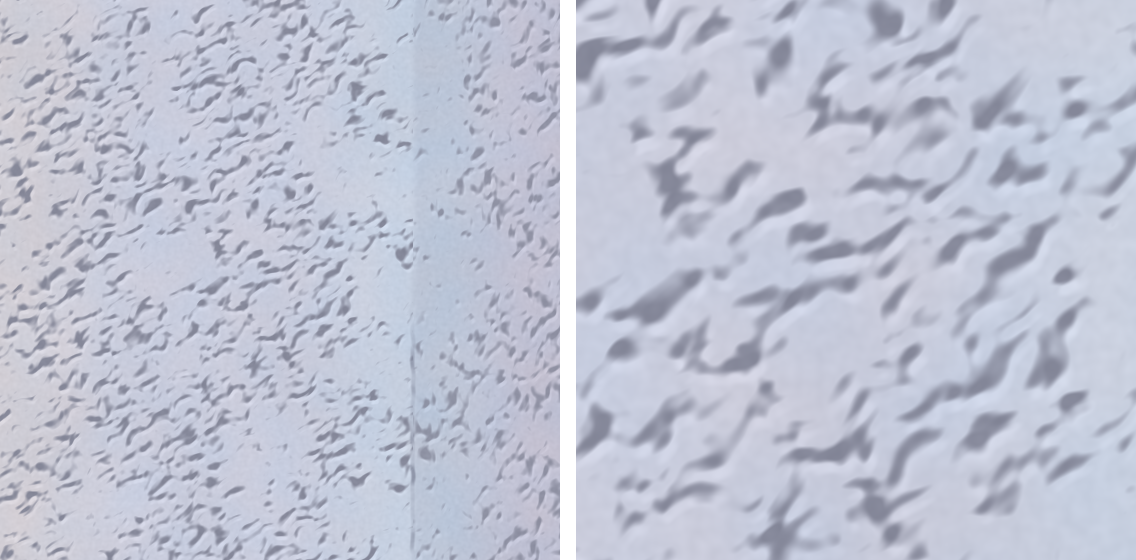
Left: the whole. Right: its middle third, enlarged.
Write a Shadertoy shader that draws this texture.

```glsl
// Rough pale stucco on two walls meeting at a vertical corner.
// Stretched, warped gradient noise makes slanted dark creases, a coarse noise
// clears smooth plaster patches, and a shifted copy adds lit crease edges.

const float CORNER = 0.737;

vec2 gradientAt(ivec2 cell) {
    uvec2 q = uvec2(cell + 4096);
    uint h = q.x * 1597334677u ^ q.y * 3812015801u;
    h = (h ^ (h >> 15u)) * 2246822519u;
    h ^= h >> 13u;
    float angle = float(h & 65535u) / 65536.0 * 6.28318;
    return vec2(cos(angle), sin(angle));
}

float gradientNoise(vec2 p) {
    vec2 cell = floor(p), f = p - cell;
    ivec2 i = ivec2(cell);
    vec2 u = f * f * f * (f * (f * 6.0 - 15.0) + 10.0);
    float a = dot(gradientAt(i), f);
    float b = dot(gradientAt(i + ivec2(1, 0)), f - vec2(1, 0));
    float c = dot(gradientAt(i + ivec2(0, 1)), f - vec2(0, 1));
    float d = dot(gradientAt(i + ivec2(1, 1)), f - vec2(1, 1));
    return mix(mix(a, b, u.x), mix(c, d, u.x), u.y);
}

vec2 rotate(vec2 p, float angle) {
    float c = cos(angle), s = sin(angle);
    return vec2(c * p.x + s * p.y, c * p.y - s * p.x);
}

// Crease depth, 0 on flat plaster to 1 in the darkest grooves
float creases(vec2 p, float roughness) {
    bool rightWall = p.x > CORNER;
    vec2 warp = vec2(gradientNoise(p * 24.0 + 31.0), gradientNoise(p * 24.0 + 67.0));
    vec2 q = rotate(p + 0.013 * warp, rightWall ? 0.85 : 0.47);
    float n = gradientNoise(q * (rightWall ? vec2(38, 66) : vec2(31, 70)));
    n += 0.5 * gradientNoise(rotate(q, 0.35) * vec2(62, 112) + 19.0);
    return smoothstep(0.0, 0.52, n + roughness);
}

// Negative where the plaster is smooth, near zero where it is rough
float roughnessAt(vec2 p) {
    float patches = gradientNoise(p * vec2(8, 6.5) + 5.0)
                  + 0.8 * gradientNoise(p * 16.0 + 43.0);
    float nearCorner = smoothstep(0.58, 0.70, p.x) * (1.0 - smoothstep(0.77, 0.89, p.x));
    float bias = 0.17 - 0.36 * nearCorner * (1.0 - 0.35 * smoothstep(0.5, 0.0, p.y));
    return 0.42 * (smoothstep(-0.30, 0.16, patches + bias) - 1.0) + 0.05;
}

// Broad wash of colour: warm at the far left, blue at the corner, lavender right
vec3 plasterTint(vec2 p) {
    vec3 tint = mix(vec3(0.815, 0.805, 0.835), vec3(0.785, 0.800, 0.865),
                    smoothstep(0.0, 0.28, p.x));
    tint = mix(tint, vec3(0.775, 0.815, 0.880), smoothstep(0.5, 0.72, p.x));
    vec3 rightTint = mix(vec3(0.735, 0.775, 0.845), vec3(0.755, 0.755, 0.825),
                         smoothstep(0.78, 0.95, p.x));
    tint = mix(tint, rightTint, smoothstep(CORNER - 0.006, CORNER + 0.012, p.x));
    float cloud = gradientNoise(p * 5.0 + 11.0);
    float blotch = gradientNoise(p * 13.0 + 87.0);
    return tint + 0.022 * cloud + 0.025 * blotch * vec3(1.0, 0.1, -0.5);
}

void mainImage(out vec4 fragColor, in vec2 fragCoord) {
    vec2 p = fragCoord / iResolution.xy;
    float roughness = roughnessAt(p);

    // Creases with a pale rim on their lower right side
    float groove = creases(p, roughness);
    float rim = max(creases(p + vec2(-0.003, 0.007), roughness) - groove, 0.0);
    float strength = p.x > CORNER ? 0.76 : 0.92;
    vec3 color = mix(plasterTint(p), vec3(0.500, 0.510, 0.580), groove * strength);
    color += 0.045 * rim;

    // Broken dark seam along the lower part of the corner
    float wobble = 0.004 * gradientNoise(vec2(p.y * 38.0, 3.5));
    float seam = 1.0 - smoothstep(0.001, 0.006, abs(p.x - CORNER - wobble));
    float breaks = smoothstep(-0.25, 0.35, gradientNoise(vec2(p.y * 27.0, 8.4)));
    float lower = smoothstep(0.55, 0.25, p.y) * (0.45 + 0.55 * smoothstep(0.0, 0.12, p.y));
    color = mix(color, vec3(0.47, 0.49, 0.57), seam * lower * (0.2 + 0.6 * breaks));

    // Faint soft grain over everything
    color += 0.022 * gradientNoise(p * 95.0) + 0.014 * gradientNoise(p * 170.0 + 9.0);
    fragColor = vec4(clamp(color, 0.0, 1.0), 1.0);
}
```
